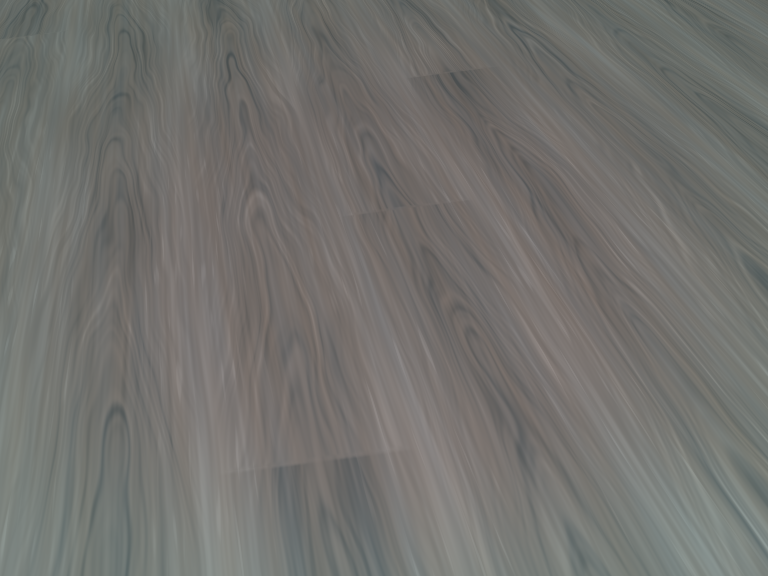
This texture is drawn by a Shadertoy shader. Its source:

```glsl
// Grey-brown wood floor seen at a slant: boards fan out from a vanishing point.
// Each board carries nested arches of growth rings, taken as contours of a
// hyperbola warped by gradient noise, over fine streaks and soft cool light.

const vec2  VANISH       = vec2(0.243, 1.608);  // in canvas heights
const float BOARD_WIDTH  = 0.26;
const float BOARD_SHIFT  = 0.17;                // middle of board 0, plus half
const float BOARD_LENGTH = 1.6;
const float JOINT_START  = 1.03;
const float JOINT_STEP   = 0.31;
const float JOINT_TILT   = 0.13;
const float RING_ALONG   = 15.0;
const float RING_ACROSS  = 25.0;
const float RING_GAIN    = 0.42;
const float STREAK_GAIN  = 0.19;
const float GLINT_GAIN   = 0.18;
const vec3  DARK_WOOD    = vec3(0.325, 0.325, 0.322);
const vec3  MID_WOOD     = vec3(0.456, 0.432, 0.420);
const vec3  PALE_WOOD    = vec3(0.550, 0.528, 0.520);
const vec3  WARM_SHIFT   = vec3(0.020, 0.000, -0.015);
const vec3  COOL_LIGHT   = vec3(0.950, 1.048, 1.030);

float hash(vec2 p) {
    return fract(sin(dot(p, vec2(127.1, 311.7))) * 43758.5);
}

vec2 gradientAt(vec2 cell) {
    float angle = 6.2832 * hash(cell);
    return vec2(cos(angle), sin(angle));
}

// Gradient noise, roughly -0.7 to 0.7
float noise(vec2 p) {
    vec2 i = floor(p), f = fract(p);
    vec2 w = f * f * f * (f * (f * 6.0 - 15.0) + 10.0);
    vec2 e = vec2(0.0, 1.0);
    float low  = mix(dot(gradientAt(i), f),
                     dot(gradientAt(i + e.yx), f - e.yx), w.x);
    float high = mix(dot(gradientAt(i + e.xy), f - e.xy),
                     dot(gradientAt(i + e.yy), f - e.yy), w.x);
    return mix(low, high, w.y);
}

// Ring phase: arches that point away from the viewer
float ringPhase(float across, float along, float seed) {
    float warp = 2.8 * noise(vec2(across * 2.5 + seed, along * 4.5))
               + 1.1 * noise(vec2(across * 8.0 - seed, along * 13.0));
    return RING_ALONG * along
         + RING_ACROSS * sqrt(across * across + 0.0025) + warp;
}

void mainImage(out vec4 fragColor, in vec2 fragCoord) {
    vec2 p = fragCoord / iResolution.y;

    // Floor coordinates
    float depth = VANISH.y - p.y;
    float u = (p.x - VANISH.x) / depth;
    float along = 1.0 / (depth + JOINT_TILT * (p.x - 0.68));

    // Board and its end joints
    float column = (u + BOARD_SHIFT) / BOARD_WIDTH;
    float board = floor(column);
    float across = column - board - 0.5;
    float run = along - JOINT_START - JOINT_STEP * (board - 2.0);
    float row = floor(run / BOARD_LENGTH);
    float toJoint = abs(run - BOARD_LENGTH * floor(run / BOARD_LENGTH + 0.5));
    float seed = 40.0 * hash(vec2(board, row) + 3.0);
    float sides = smoothstep(0.5, 0.40, abs(across));
    float inside = sides * smoothstep(0.0, 0.004, toJoint);

    // Ring figure, strongest around the wandering heart of the board
    float spine = across + 0.16 * noise(vec2(along * 3.5, seed));
    float core = smoothstep(0.50, 0.06, abs(spine));
    float phase = ringPhase(spine, along, seed);
    float rings = 0.8 * noise(vec2(phase, seed + along * 2.5))
                + 0.6 * noise(vec2(phase * 2.1, seed + 9.0 + along * 4.0));
    rings *= inside * (0.35 + 0.65 * core);
    float heart = smoothstep(0.15, 0.0, abs(spine))
                * smoothstep(0.0, 0.45, noise(vec2(phase * 0.7, seed + 5.0)));

    // Straight fine grain, softened with distance
    float near = smoothstep(0.50, 1.15, depth);
    float bend = column + 0.02 * noise(vec2(column * 3.0, along * 5.0));
    float streaks = noise(vec2(bend * 24.0, along * 5.0))
                  + 0.8 * near * noise(vec2(bend * 50.0, along * 9.0 + 7.0));
    float cloud = noise(vec2(column * 2.2, along * 4.0 + 20.0));
    float glint = smoothstep(0.26, 0.55, noise(vec2(bend * 40.0, along * 14.0 + 50.0)))
                * smoothstep(0.0, 0.3, abs(across));

    // Wood tone; the board on the near side of a joint starts darker
    float nearSide = step(run, 0.0) * smoothstep(-0.25, 0.0, run);
    float tone = 0.66 - 0.23 * core * sides
               + RING_GAIN * rings + STREAK_GAIN * streaks + 0.18 * cloud
               - 0.15 * heart * inside + GLINT_GAIN * glint * near
               - 0.10 * nearSide * inside;
    tone = clamp(tone, 0.0, 1.0);
    vec3 color = mix(DARK_WOOD, MID_WOOD, smoothstep(-0.1, 0.55, tone));
    color = mix(color, PALE_WOOD, smoothstep(0.45, 1.0, tone));
    float warmth = noise(vec2(bend * 11.0 + 30.0, along * 4.0)) + 0.5 * rings;
    color += WARM_SHIFT * (warmth - 0.4 * heart);

    // Light: brighter toward the viewer, cooler toward the rim
    vec2 center = vec2(0.5 * iResolution.x / iResolution.y, 0.5);
    float rim = smoothstep(0.27, 0.66, length((p - center) * vec2(0.85, 1.0)));
    color *= mix(vec3(1.0), COOL_LIGHT, rim);
    color *= mix(1.06, 0.92, smoothstep(0.0, 1.0, p.y));
    color += vec3(0.010, 0.018, 0.022) * smoothstep(0.3, 0.0, p.y);

    fragColor = vec4(color, 1.0);
}
```
